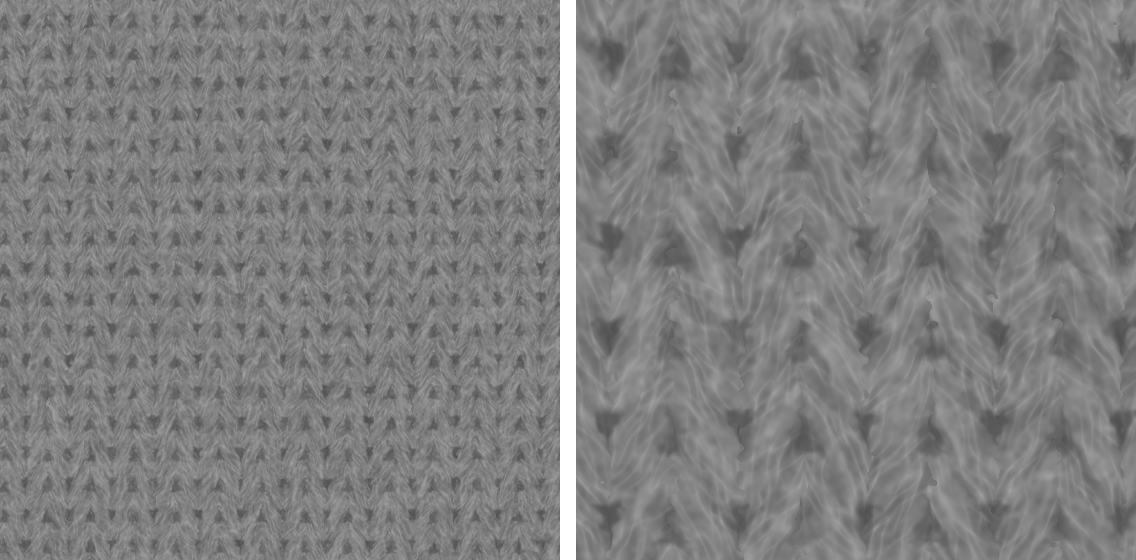
Left: the whole. Right: its middle third, enlarged.
Reproduce this texture procedurally as a three.js fragment shader.

```glsl
// Grey knitted wool: 13 columns by 18 rows of V stitches.
// Each column is folded about its middle, so slanted yarn, its fibres and
// the triangular gaps between stitches are drawn once and mirrored.
varying vec2 vUv;

float hash(vec2 p) {
  vec3 q = fract(vec3(p.xyx) * 0.1031);
  q += dot(q, q.yzx + 33.33);
  return fract((q.x + q.y) * q.z);
}

float noise(vec2 p) {
  vec2 i = floor(p);
  vec2 f = fract(p);
  f = f * f * (3.0 - 2.0 * f);
  return mix(mix(hash(i), hash(i + vec2(1.0, 0.0)), f.x),
             mix(hash(i + vec2(0.0, 1.0)), hash(i + 1.0), f.x), f.y);
}

// Thin bright hairs: ridges of stretched noise, leaning from vertical
float fibres(vec2 p, float lean, float seed) {
  float c = cos(lean);
  float s = sin(lean);
  float across = c * p.x + s * p.y;
  float along = c * p.y - s * p.x;
  across += 0.005 * (noise(p * 60.0 + seed) - 0.5);
  float n = noise(vec2(across * 185.0, along * 40.0) + seed);
  float ridge = 1.0 - abs(2.0 * n - 1.0);
  return ridge * ridge;
}

// Soft triangle: distance from its axis, height above its tip, full height
float gap(float axis, float rise, float height, float halfWidth, float blur) {
  float edge = axis - halfWidth * rise / height;
  return smoothstep(blur, -blur, edge) * smoothstep(height + 0.05, height - 0.07, rise);
}

void main() {
  // Stitch grid, with the yarn slightly out of line
  vec2 wobble = vec2(noise(vUv * 60.0), noise(vUv * 60.0 + 41.0)) - 0.5;
  vec2 fuzz = vec2(noise(vUv * 190.0 + 7.0), noise(vUv * 190.0 + 83.0)) - 0.5;
  vec2 grid = vec2(vUv.x * 13.05 - 1.105, (vUv.y - 1.0) * 18.13 + 0.66);
  grid += 0.05 * wobble;

  // Fibres follow the strands, twisted to several leans around them
  float fibreX = grid.x + 0.14 * fuzz.x;
  float side = floor(fibreX * 2.0);
  float seed = side * 17.0 + 200.0;
  vec2 local = vec2(abs(grid.x - floor(fibreX + 0.5)) / 13.05, vUv.y);
  float fine = fibres(local, 0.45, seed);
  float crossed = fibres(local, 0.8, seed + 59.0);
  float steep = fibres(local, 0.2, seed + 113.0);
  float grain = noise(vUv * 250.0 + 31.0) - 0.5;
  float wool = 0.45 * fine + 0.35 * crossed + 0.35 * steep - 0.58;
  float shade = 0.513 + 0.17 * wool + 0.05 * grain;

  // Fold: 0 on the peak of the stitches, 1 where neighbours meet
  grid += 0.09 * fuzz;
  float column = floor(grid.x + 0.5);
  float fold = abs(grid.x - column) * 2.0;

  // Rounded strands with faint creases between them
  float strand = fract(grid.y + 1.5 * fold - 0.15);
  shade += 0.01 * sin(3.14159 * strand);
  shade -= 0.018 * smoothstep(0.12, 0.0, min(strand, 1.0 - strand));

  // Gaps pointing down between columns, with stitch to stitch variation
  float row = floor(grid.y + 0.5);
  float down = grid.y - row;
  float vary = hash(vec2(floor(grid.x), row) + 300.0);
  float valley = gap(1.0 - fold, down + 0.25, 0.43, 0.2 + 0.06 * vary, 0.09);
  valley *= 0.7 + 0.3 * vary;

  // Softer gaps pointing up under each peak
  float peakRow = floor(grid.y + 0.58);
  float up = grid.y + 0.08 - peakRow;
  float peakVary = hash(vec2(column, peakRow) + 500.0);
  float peak = gap(fold, 0.26 - up, 0.44, 0.22 + 0.06 * peakVary, 0.13);
  peak *= 0.6 + 0.25 * peakVary;

  // Shadow around both gaps, then the gaps themselves
  float shadow = exp(-10.0 * (1.0 - fold) * (1.0 - fold) - 14.0 * down * down)
               + exp(-10.0 * fold * fold - 14.0 * up * up);
  shade -= 0.025 * shadow;
  float depth = 0.345 + 0.07 * wool;
  shade = mix(shade, depth, clamp(max(valley, peak), 0.0, 1.0));

  gl_FragColor = vec4(vec3(shade), 1.0);
}
```
